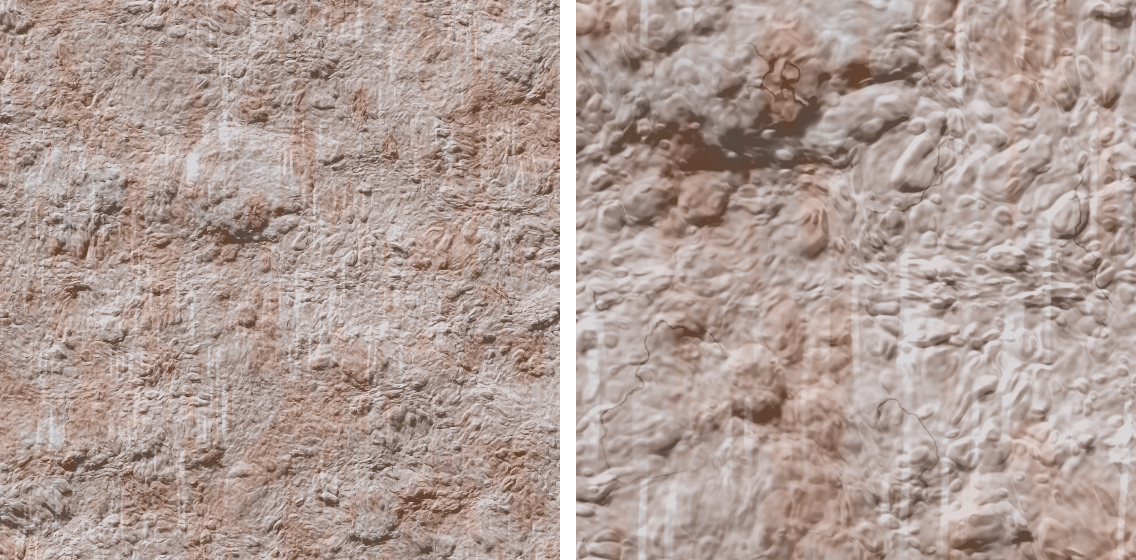
Left: the whole. Right: its middle third, enlarged.
Give the GLSL for this texture, as a WebGL 1 fragment shader.

```glsl
precision highp float;
// Weathered earth bank: crumbly pinkish clay with pale boulders, rust patches and vertical scrape marks.
uniform vec2 u_resolution;

// Colours
const vec3 SHADOW_BROWN = vec3(0.36, 0.28, 0.24);
const vec3 CLAY = vec3(0.670, 0.598, 0.573);
const vec3 DUST = vec3(0.86, 0.835, 0.84);
const vec3 RUST_SHIFT = vec3(0.024, -0.018, -0.042);
const vec3 GREY_SHIFT = vec3(-0.015, 0.006, 0.015);

// Relief and light
const vec2 LIGHT = vec2(-0.40, 0.92);
const float SLOPE_STEP = 0.0014;
const float LIGHT_GAIN = 0.36;
const float ROUGHNESS = 0.062;
const float GRIT = 0.0042;
const float SHADOW_REACH = 0.007;
const float SHADOW_GAIN = 0.34;

// Sizes, as cells across the canvas
const float BOULDERS = 4.0;
const float CLODS = 13.0;
const float PEBBLES = 36.0;
const float CRUMBS = 85.0;

// Tone
const float MEAN_TONE = 0.585;
const float PATCH_GAIN = 0.34;
const float GRAIN_GAIN = 0.22;
const float SCRAPE_GAIN = 0.24;

float hash(vec2 p) {
  vec3 q = fract(vec3(p.xyx) * 0.1031);
  q += dot(q, q.yzx + 33.33);
  return fract((q.x + q.y) * q.z);
}

vec2 hash2(vec2 p) {
  return vec2(hash(p), hash(p + 57.3));
}

float noise(vec2 p) {
  vec2 i = floor(p);
  vec2 f = fract(p);
  f = f * f * f * (f * (f * 6.0 - 15.0) + 10.0);
  vec2 e = vec2(1.0, 0.0);
  return mix(mix(hash(i), hash(i + e), f.x),
             mix(hash(i + e.yx), hash(i + e.xx), f.x), f.y);
}

float fbm(vec2 p) {
  float sum = 0.0;
  float amp = 0.5;
  for (int i = 0; i < 6; i++) {
    sum += amp * noise(p);
    p = mat2(1.6, 1.2, -1.2, 1.6) * p + 19.7;
    amp *= 0.5;
  }
  return sum;
}

// Height of scattered, tilted lumps; the result is in canvas units.
float lumps(vec2 p, float cells, float density) {
  p *= cells;
  vec2 home = floor(p);
  float top = 0.0;
  for (int y = -1; y <= 1; y++) {
    for (int x = -1; x <= 1; x++) {
      vec2 cell = home + vec2(float(x), float(y));
      vec2 rnd = hash2(cell + cells);
      vec2 tilt = hash2(cell + cells + 11.0) - 0.5;
      float radius = mix(0.26, 0.60, rnd.x * rnd.x);
      vec2 d = (p - cell - 0.2 - 0.6 * rnd.yx) / radius;
      d.y *= 1.0 + tilt.x * 0.7;
      float dome = clamp(1.0 - dot(d, d), 0.0, 0.7);
      dome *= max(1.0 + 1.1 * dot(d, tilt), 0.0);
      float present = step(hash(cell + cells + 23.0), density);
      top = max(top, dome * radius * present);
    }
  }
  return 0.75 * top / cells;
}

// Bends positions so that lumps get broken, angular outlines.
vec2 crumple(vec2 p) {
  vec2 broad = vec2(noise(p * 15.0), noise(p * 15.0 + 31.0)) - 0.5;
  vec2 fine = vec2(noise(p * 70.0), noise(p * 70.0 + 47.0)) - 0.5;
  return p + 0.030 * broad + 0.007 * fine;
}

float relief(vec2 p) {
  vec2 q = crumple(p);
  float loose = smoothstep(0.25, 0.60, noise(p * 7.0 + 3.0));
  vec2 turned = mat2(0.8, 0.6, -0.6, 0.8) * q;
  float h = ROUGHNESS * fbm(p * 9.0);
  h += GRIT * (noise(turned * 130.0) + 0.5 * noise(turned.yx * 270.0));
  h += 0.5 * lumps(q, BOULDERS, 0.30);
  h += 0.7 * lumps(q, CLODS, 0.40);
  h += lumps(q, PEBBLES, 0.60) * mix(0.5, 1.1, loose);
  h += lumps(q, CRUMBS, 0.75) * mix(0.6, 1.2, loose);
  return h;
}

// Thin vertical marks, broken into runs.
float scrapes(vec2 p, float across, float along) {
  float bend = 0.008 * noise(p * vec2(30.0, 12.0));
  float line = noise(vec2((p.x + bend) * across, p.y * along));
  float region = smoothstep(0.42, 0.70, noise(p * vec2(13.0, 7.0) + across));
  return smoothstep(0.62, 0.92, line) * region;
}

void main() {
  vec2 p = gl_FragCoord.xy / u_resolution.y;

  // Light falling on the slopes, and shadow cast by what stands above
  float h = relief(p);
  vec2 slope = vec2(relief(p + vec2(SLOPE_STEP, 0.0)) - h,
                    relief(p + vec2(0.0, SLOPE_STEP)) - h) / SLOPE_STEP;
  float lit = -dot(slope, LIGHT);
  lit /= 1.0 + 0.45 * abs(lit);
  float rise = relief(p + LIGHT * SHADOW_REACH) - h;
  float shadow = smoothstep(0.0035, 0.0095, rise);

  // Material masks
  float boulder = smoothstep(0.0, 0.018, lumps(crumple(p), BOULDERS, 0.30));
  boulder *= smoothstep(0.36, 0.60, fbm(p * 18.0 + 5.0));
  float rust = smoothstep(0.47, 0.68, fbm(p * vec2(17.0, 11.0) + 40.0)) * (1.0 - boulder);
  float pale = scrapes(p, 170.0, 17.0);
  float ochre = scrapes(p + 4.0, 75.0, 11.0);
  float seam = abs(fbm(p * 12.0 + 70.0) - 0.49);
  float crack = (1.0 - smoothstep(0.003, 0.011, seam))
              * smoothstep(0.56, 0.74, noise(p * 13.0 + 9.0));

  // Tone from shadow to dust
  float tone = MEAN_TONE + LIGHT_GAIN * lit * mix(1.0, 0.75, boulder);
  tone += PATCH_GAIN * (fbm(p * 7.0 + 12.0) - 0.49);
  tone += GRAIN_GAIN * (noise(p * 230.0) - 0.5);
  tone += 0.10 * boulder + SCRAPE_GAIN * pale - 0.08 * ochre - 0.08 * rust;
  tone -= 0.28 * crack + SHADOW_GAIN * shadow;
  tone = clamp(tone, 0.0, 1.0);

  vec3 color = mix(SHADOW_BROWN, CLAY, min(tone * 2.0, 1.0));
  color = mix(color, DUST, max(tone * 2.0 - 1.0, 0.0));
  color += RUST_SHIFT * clamp(rust + ochre, 0.0, 1.2);
  color += GREY_SHIFT * max(boulder, pale * 0.6);
  gl_FragColor = vec4(color, 1.0);
}
```
